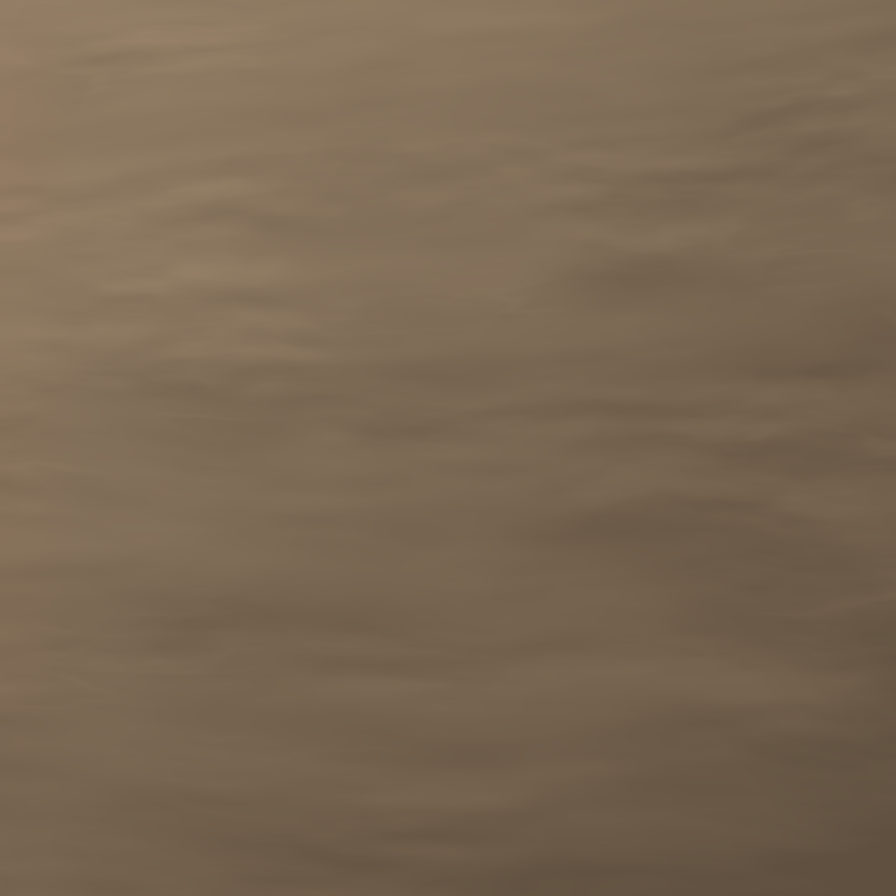
A three.js fragment shader for this texture:

```glsl
// Softly lit brown wood-like surface with faint, blurred horizontal grain and creases.
varying vec2 vUv;

const vec3 SHADE_BROWN = vec3(0.385, 0.322, 0.255);
const vec3 LIT_BROWN = vec3(0.580, 0.497, 0.400);
const vec3 EDGE_BLUSH = vec3(0.014, 0.001, -0.002);

float hash(vec2 cell) {
  return fract(sin(dot(cell, vec2(127.1, 311.7))) * 43758.5453);
}

// Smooth value noise, 0 to 1
float noise(vec2 p) {
  vec2 cell = floor(p);
  vec2 f = fract(p);
  vec2 s = f * f * f * (f * (f * 6.0 - 15.0) + 10.0);
  float low = mix(hash(cell), hash(cell + vec2(1.0, 0.0)), s.x);
  float high = mix(hash(cell + vec2(0.0, 1.0)), hash(cell + vec2(1.0, 1.0)), s.x);
  return mix(low, high, s.y);
}

// Layered noise, centred on zero
float fbm(vec2 p) {
  float sum = 0.0;
  float weight = 0.5;
  for (int i = 0; i < 4; i++) {
    sum += weight * (noise(p) - 0.5);
    p = mat2(0.998, 0.06, -0.06, 0.998) * p * 2.03 + vec2(17.3, 9.1);
    weight *= 0.5;
  }
  return sum;
}

// Bends the grain: a slight upward tilt near the top plus slow smooth waves
vec2 bendGrain(vec2 uv, float tilt, float wave) {
  float slope = tilt * smoothstep(0.35, 0.9, uv.y);
  float sway = noise(uv * vec2(4.0, 6.0)) + 0.4 * noise(uv * vec2(11.0, 13.0) + 7.0);
  return vec2(uv.x, uv.y - slope * uv.x + wave * sway);
}

// Relief of a stretched noise lit from above: pale lip with a shadow below
float crease(vec2 p, vec2 stretch, float depth) {
  vec2 q = p * stretch;
  return fbm(q) - fbm(q + vec2(0.0, depth));
}

// Sparse patches where creases show
float patches(vec2 p, vec2 stretch, float threshold) {
  return smoothstep(threshold, threshold + 0.3, noise(p * stretch));
}

void main() {
  vec2 grain = bendGrain(vUv, 0.06, 0.025);

  // Light falling off from the upper left to the lower right
  float light = 0.46 - 0.42 * (vUv.x - 0.5) + 0.58 * (vUv.y - 0.5);
  light += 0.12 * (1.0 - vUv.x) * (vUv.y - 0.5);

  // Broad soft bands and cloudy blotches
  light += 0.36 * fbm(grain * vec2(1.8, 13.0) + 4.7);
  light += 0.30 * fbm(grain * vec2(3.5, 10.0) + 31.2);

  // Thin streaks, clearer in the upper part
  float clarity = mix(0.5, 1.0, smoothstep(0.1, 0.6, vUv.y));
  light += 0.12 * clarity * fbm(grain * vec2(7.0, 36.0) + 12.4);

  // Short creases in scattered patches
  float shown = patches(grain + 2.3, vec2(4.0, 12.0), 0.42);
  light += 0.42 * shown * clarity * crease(grain + 5.1, vec2(6.0, 27.0), 0.45);

  // Rare pale wisps along the crests of the grain
  float crest = 1.0 - abs(fbm(grain * vec2(4.5, 24.0) + 63.0)) * 10.0;
  float wisp = smoothstep(0.2, 1.0, crest) * patches(grain + 8.6, vec2(6.0, 19.0), 0.62);
  light += 0.07 * clarity * wisp;

  // Brown ramp with a faint warm blush on the left edge
  vec3 color = mix(SHADE_BROWN, LIT_BROWN, clamp(light, -0.05, 1.08));
  float blush = smoothstep(0.1, 0.0, vUv.x) * noise(vUv * vec2(2.0, 6.0) + 3.0);
  color += EDGE_BLUSH * blush;

  gl_FragColor = vec4(color, 1.0);
}
```
